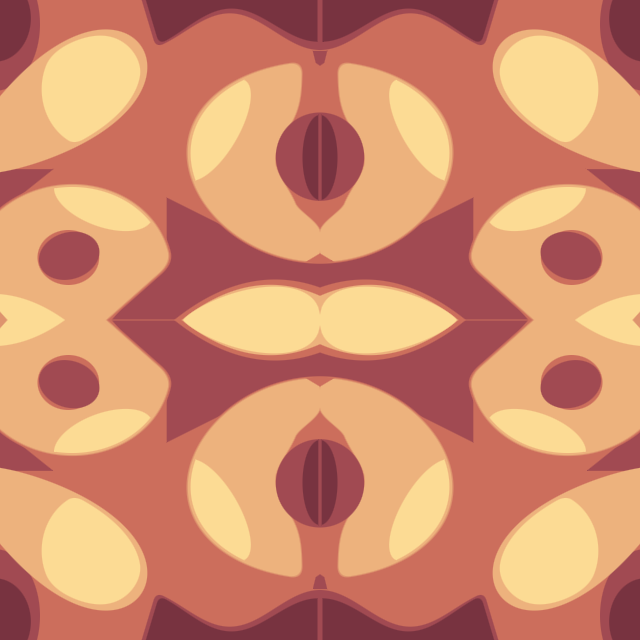
Give the GLSL for this pattern, as a Shadertoy shader.

```glsl
// Flat kaleidoscope of petals, rings and a central lens in sunset colours.
// One quadrant is built from tapered ellipses and curves, painted back to front,
// and mirrored on both axes so that opposite canvas edges join.

const vec3 CREAM  = vec3(0.99, 0.86, 0.58);
const vec3 PEACH  = vec3(0.93, 0.70, 0.49);
const vec3 TAN    = vec3(0.87, 0.58, 0.43);
const vec3 CORAL  = vec3(0.80, 0.43, 0.36);
const vec3 MAROON = vec3(0.63, 0.29, 0.32);
const vec3 PLUM   = vec3(0.47, 0.20, 0.25);

// Approximate distance to a turned ellipse whose height grows along its axis
float egg(vec2 p, vec2 center, vec2 radius, float turn, float taper) {
    float c = cos(turn), s = sin(turn);
    p -= center;
    vec2 q = vec2(c * p.x + s * p.y, c * p.y - s * p.x) / radius;
    q.y /= max(1.0 + taper * q.x, 0.2);
    return (length(q) - 1.0) * min(radius.x, radius.y);
}

// Intersection with a rounded corner
float smoothMax(float a, float b, float k) {
    float h = max(k - abs(a - b), 0.0) / k;
    return max(a, b) + h * h * k * 0.25;
}

void paint(inout vec3 color, vec3 ink, float d) {
    color = mix(color, ink, clamp(0.5 - d / max(fwidth(d), 0.001), 0.0, 1.0));
}

void mainImage(out vec4 fragColor, in vec2 fragCoord) {
    // Mirrored quadrant: the canvas centre is 0, its edges are 3.84
    vec2 p = abs(fragCoord / iResolution.xy - 0.5) * 7.68;
    float x = p.x, y = p.y;
    vec3 color = CORAL;

    // Wavy band along the top and bottom
    float depth = 3.84 - y;
    float wave = 0.38 + 0.22 * cos(2.9 * x);
    float bandEnd = x - 2.14 + 0.3 * depth;
    paint(color, MAROON, smoothMax(depth - wave, bandEnd, 0.1));
    float darkBand = smoothMax(depth - wave + 0.1 - 0.04 * x, bandEnd + 0.05, 0.1);
    paint(color, PLUM, max(darkBand, 0.03 - x));

    // Dark corners and the dart on the side edge
    paint(color, MAROON, egg(p, vec2(3.9, 3.55), vec2(0.54, 0.8), 0.0, 0.0));
    paint(color, PLUM, egg(p, vec2(3.9, 3.62), vec2(0.43, 0.52), 0.0, 0.0));
    paint(color, MAROON, max(y - 1.81, 1.81 - 0.8 * (x - 3.2) - y));

    // Diagonal petal with a cream heart
    float petal = egg(p, vec2(3.2, 2.56), vec2(1.28, 0.56), -0.607, -0.3);
    paint(color, PEACH, petal);
    float heart = egg(p, vec2(2.7, 2.77), vec2(0.64, 0.71), 0.0, 0.0);
    paint(color, CREAM, smoothMax(heart, petal + 0.04, 0.08));

    // Winged field behind the lens
    float wingTop = y - max(0.71, 0.55 + 0.5 * x);
    paint(color, MAROON, max(wingTop, min(x - 1.84, x - 2.5 + 0.85 * y)));
    paint(color, CORAL, max(y - 0.006, 1.7 - x));

    // Horseshoe, opened by a keyhole
    float bowl = egg(p, vec2(0.0, 1.9), vec2(1.2, 1.58), 1.5708, 0.09);
    float bulge = (y - 1.93) / 0.45;
    float keyhole = (0.22 + 0.32 * exp(-bulge * bulge)) * smoothstep(1.04, 1.4, y);
    float horseshoe = smoothMax(bowl, keyhole - x, 0.15);
    paint(color, CORAL, bowl - 0.025);
    paint(color, TAN, horseshoe - 0.012);
    paint(color, PEACH, horseshoe);
    float glint = egg(p, vec2(1.25, 2.28), vec2(0.69, 0.27), -1.04, 0.0);
    paint(color, CREAM, max(glint, bowl + 0.025));
    paint(color, CORAL, max(y + 0.6 * x - 0.8, 0.69 - y));

    // Split eye inside the keyhole and the small stud above it
    paint(color, MAROON, egg(p, vec2(0.0, 1.96), vec2(0.53, 0.53), 0.0, 0.0));
    float pupil = egg(p, vec2(0.0, 1.95), vec2(0.21, 0.51), 0.0, 0.0);
    paint(color, PLUM, max(pupil, 0.02 - x));
    float stud = max(x - 0.25 * (y - 3.2) - 0.08, 0.7 * x + 3.05 - y);
    paint(color, MAROON, max(y - 3.23, stud));

    // Side ring with a hole and a cream crescent
    float disc = egg(p, vec2(3.0, 0.58), vec2(1.2, 1.04), -0.08, 0.0);
    float ring = smoothMax(disc, (2.57 - x - 1.13 * y) * 0.66, 0.12);
    paint(color, CORAL, ring - 0.03);
    paint(color, TAN, ring - 0.012);
    paint(color, PEACH, ring);
    float crescent = egg(p, vec2(2.6, 1.42), vec2(0.62, 0.3), 0.35, 0.0);
    paint(color, CREAM, max(crescent, disc + 0.025));
    paint(color, CORAL, egg(p, vec2(3.02, 0.75), vec2(0.37, 0.33), 0.0, 0.0));
    paint(color, MAROON, egg(p, vec2(3.01, 0.77), vec2(0.37, 0.28), -0.3, 0.0));

    // Cream fin meeting its mirror on the side edge
    float fin = (x - 3.06) / 0.78;
    paint(color, CREAM, y - 0.31 * fin * (1.8 - 0.8 * fin));
    paint(color, TAN, 3.75 + 0.9 * y - x);

    // Central lens: coral rim, peach waist, two cream lobes
    paint(color, CORAL, y - (1.0 - x / 1.75) * (0.39 + 0.58 * x));
    paint(color, PEACH, y - (1.0 - x / 1.66) * (0.29 + 0.62 * x));
    float t = clamp(x / 1.64, 0.0, 1.0);
    float lobe = 0.86 * pow(t, 0.4) * pow(1.0 - t, 0.8);
    paint(color, CREAM, max(y - lobe, x - 1.64));

    fragColor = vec4(color, 1.0);
}
```
